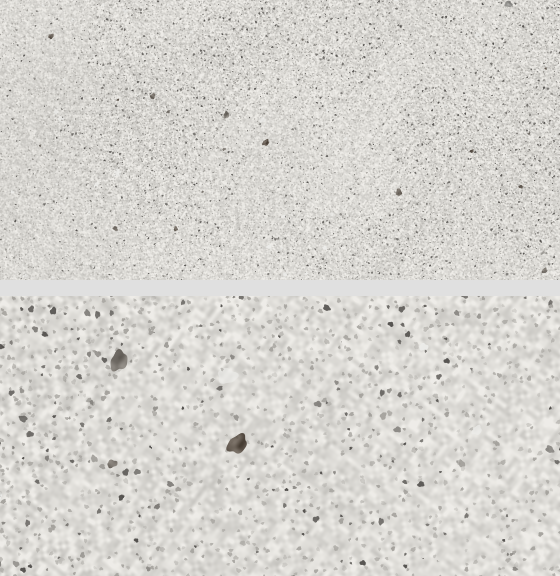
Top, the full canvas; bottom, a detail of the centre.
A Shadertoy shader for this texture:

```glsl
// Pale concrete: a light grey ground with fine sandy grain and faint clouds,
// strewn with tiny grey specks and dark pits, soft white chips and a few stones.
// Noise makes the ground; jittered grids of irregular blobs make the rest.

float hash(vec2 p) {
    return fract(sin(dot(p, vec2(127.1, 311.7))) * 43758.5453);
}

float noise(vec2 p) {
    vec2 cell = floor(p), f = fract(p);
    f = f * f * (3.0 - 2.0 * f);
    return mix(mix(hash(cell), hash(cell + vec2(1, 0)), f.x),
               mix(hash(cell + vec2(0, 1)), hash(cell + vec2(1, 1)), f.x), f.y);
}

float clouds(vec2 p) {
    float sum = 0.0, weight = 0.5;
    for (int i = 0; i < 4; i++) {
        sum += weight * noise(p);
        p = p * 2.1 + 7.3;
        weight *= 0.5;
    }
    return sum / 0.9375;
}

// Scattered blobs: x is coverage, y is a random tone of the covering blob
vec2 scatter(vec2 p, float cells, float chance, float rMin, float rMax, float seed) {
    vec2 home = floor(p * cells), result = vec2(0);
    float soft = 0.7 / iResolution.y;
    for (int j = -1; j <= 1; j++)
    for (int i = -1; i <= 1; i++) {
        vec2 cell = home + vec2(i, j), id = cell + seed;
        if (hash(id) > chance) continue;
        vec2 center = (cell + vec2(hash(id + 17.3), hash(id + 41.9))) / cells;
        float size = hash(id + 63.1), tone = hash(id + 88.7);
        float radius = mix(rMin, rMax, size * size * size);
        float turn = 6.2832 * hash(id + 29.5);
        vec2 d = mat2(cos(turn), sin(turn), -sin(turn), cos(turn)) * (p - center);
        d *= vec2(0.87, 1.15);
        float angle = atan(d.y, d.x + 1e-6);
        float wobble = 1.0 + 0.12 * sin(3.0 * angle + 6.0 * tone) + 0.07 * sin(5.0 * angle + turn);
        float cover = 1.0 - smoothstep(-soft, soft, length(d) - radius * wobble);
        if (cover > result.x) result = vec2(cover, tone);
    }
    return result;
}

void mainImage(out vec4 fragColor, in vec2 fragCoord) {
    vec2 p = fragCoord / iResolution.y;

    // Roughness: smoother at the lower left, gently patchy elsewhere
    float smoothSide = (1.0 - smoothstep(0.1, 0.6, p.x)) * (1.0 - 0.6 * smoothstep(0.6, 1.0, p.y));
    float rough = smoothstep(0.15, 0.85, clouds(p * 2.6 + 3.7)) * (1.0 - 0.5 * smoothSide);

    // Ground: clouds and sandy grain, turned off the pixel axes
    vec2 turned = mat2(0.8, 0.6, -0.6, 0.8) * p;
    float grain = 0.165 * (noise(turned * 185.0) - 0.5) + 0.06 * (noise(turned * 97.0 + 31.0) - 0.5);
    float light = 0.863 + 0.04 * (clouds(p * 3.1 + 12.0) - 0.5) - 0.014 * smoothSide;
    light += grain * mix(0.85, 1.1, rough);
    vec3 color = min(light, 0.93) + vec3(0.004, -0.003, -0.021);

    // White chips
    vec2 chip = scatter(p, 14.0, 0.2 + 0.15 * smoothSide, 0.004, 0.014, 5.0);
    color = mix(color, vec3(0.93, 0.93, 0.92), chip.x * mix(0.5, 0.95, chip.y));

    // Faint grey specks, then dark pits
    vec2 speck = scatter(p, 125.0, 0.2 + 0.35 * rough, 0.0017, 0.0032, 140.0);
    color = mix(color, vec3(0.61, 0.6, 0.58), speck.x * mix(0.25, 0.85, speck.y));
    vec2 pit = scatter(p, 80.0, 0.07 + 0.2 * rough, 0.0014, 0.0046, 310.0);
    color = mix(color, mix(vec3(0.22, 0.21, 0.2), vec3(0.62, 0.61, 0.59), pit.y), pit.x * 0.85);

    // Dark stones, some brownish, with a mottled face
    vec2 stone = scatter(p, 9.0, 0.14, 0.004, 0.014, 520.0);
    vec3 stoneColor = mix(vec3(0.34, 0.3, 0.26), vec3(0.58, 0.58, 0.57), stone.y);
    stoneColor += 0.25 * (noise(turned * 130.0 + 9.0) - 0.5);
    color = mix(color, stoneColor, stone.x * 0.9);

    fragColor = vec4(color, 1.0);
}
```
